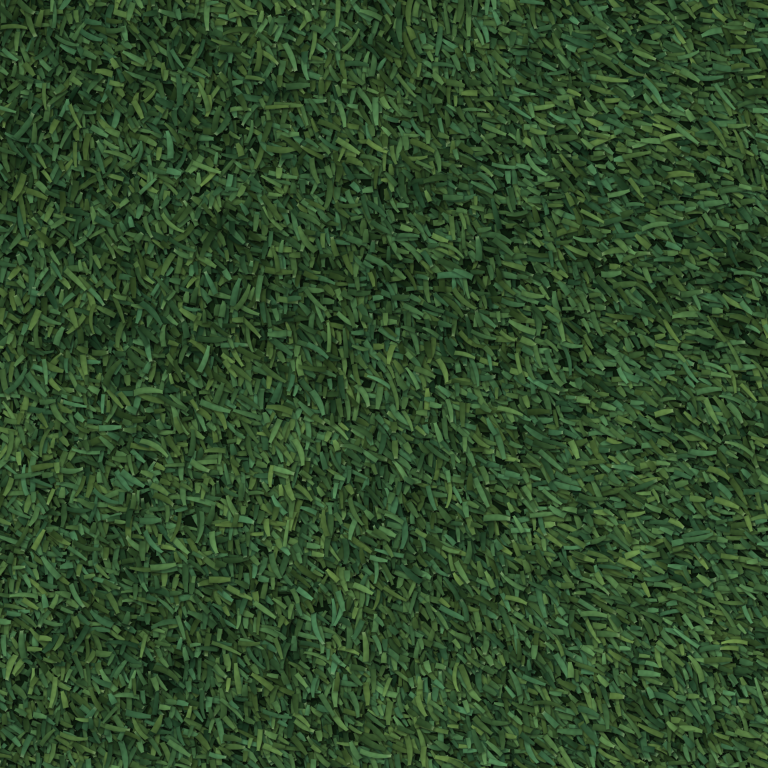
Reproduce this texture procedurally as a Shadertoy shader.

```glsl
const vec3 SHADE_GREEN = vec3(0.065, 0.135, 0.065);
const vec3 LIT_GREEN = vec3(0.365, 0.530, 0.315);
const vec3 TIP_GLINT = vec3(0.50, 0.60, 0.42);
const vec3 WARM_SHIFT = vec3(0.035, 0.004, -0.030);

const int LAYERS = 11;
const float CELL = 0.024;
const vec2 HALF_LENGTH = vec2(0.007, 0.021);
const vec2 HALF_WIDTH = vec2(0.0025, 0.0043);
const float MAX_BEND = 11.0;
const float EDGE_SOFTNESS = 0.0011;
const float SHADOW_REACH = 0.0032;
const float SHADOW_STRENGTH = 0.32;
const vec2 SHADOW_OFFSET = vec2(0.0008, -0.0012);
const float LEFT_ANGLE = -1.15;
const float RIGHT_ANGLE = -0.60;
const float LEFT_SPREAD = 2.5;
const float RIGHT_SPREAD = 1.5;
const float TONE_SPREAD = 0.58;
const float GLINT_SHARE = 0.13;

vec4 hash4(vec3 p) {
    vec4 h = fract(p.xyzx * vec4(0.1031, 0.1030, 0.0973, 0.1099));
    h += dot(h, h.wzxy + 33.33);
    return fract((h.xxyz + h.yzzw) * h.zywx);
}

vec2 gradientAt(vec2 lattice) {
    float a = 6.2832 * hash4(vec3(lattice, 7.0)).x;
    return vec2(cos(a), sin(a));
}

float gradientNoise(vec2 p) {
    vec2 i = floor(p), f = p - i;
    vec2 u = f * f * f * (f * (f * 6.0 - 15.0) + 10.0);
    vec2 e = vec2(1.0, 0.0);
    float low = mix(dot(gradientAt(i), f), dot(gradientAt(i + e), f - e), u.x);
    float high = mix(dot(gradientAt(i + e.yx), f - e.yx),
                     dot(gradientAt(i + e.xx), f - e.xx), u.x);
    return mix(low, high, u.y);
}

// Signed distance to a tapered strip running from root (-x) to tip (+x)
float bladeDistance(vec2 q, vec2 size) {
    float taper = 1.0 - 0.4 * smoothstep(0.0, 1.0, q.x / size.x);
    return max(abs(q.x) - size.x, abs(q.y) - size.y * taper);
}

// Paints one blade and its contact shadow over the turf below
void paintBlade(inout vec3 turf, vec2 offset, vec4 shape, vec4 look,
                float angle, float tone, float softness) {
    float c = cos(angle), s = sin(angle);
    mat2 toBlade = mat2(c, -s, s, c);
    vec2 size = vec2(mix(HALF_LENGTH.x, HALF_LENGTH.y, shape.w * shape.w),
                     mix(HALF_WIDTH.x, HALF_WIDTH.y, look.x));
    float bend = MAX_BEND * (2.0 * look.y - 1.0);

    vec2 q = toBlade * offset;
    q.y -= bend * q.x * q.x;
    vec2 qs = toBlade * (offset - SHADOW_OFFSET);
    qs.y -= bend * qs.x * qs.x;

    float shadow = 1.0 - smoothstep(-softness, SHADOW_REACH, bladeDistance(qs, size));
    turf *= 1.0 - SHADOW_STRENGTH * shadow;

    float along = clamp(q.x / size.x, -1.0, 1.0);
    float across = clamp(q.y / size.y, -1.0, 1.0);
    tone += TONE_SPREAD * (look.z - 0.5) + 0.09 * along + 0.06 * across;
    tone *= 1.0 - 0.13 * across * across;
    vec3 blade = mix(SHADE_GREEN, LIT_GREEN, clamp(tone, 0.0, 1.15));
    blade += WARM_SHIFT * (2.0 * look.w - 1.0) * (0.3 + tone);

    // Cut tips catch the light on a few blades
    float glint = step(1.0 - GLINT_SHARE, fract(look.w * 17.0 + look.x))
                * smoothstep(0.62, 1.0, along);
    blade = mix(blade, TIP_GLINT, 0.65 * glint);

    float cover = 1.0 - smoothstep(-softness, softness, bladeDistance(q, size));
    turf = mix(turf, blade, cover);
}

void mainImage(out vec4 fragColor, in vec2 fragCoord) {
    vec2 uv = fragCoord / iResolution.y;
    float softness = max(EDGE_SOFTNESS, 0.65 / iResolution.y);

    // Broad lean and brightness of the lawn
    float toRight = smoothstep(0.0, 0.9, uv.x + 0.25 * (0.5 - uv.y));
    float lean = mix(LEFT_ANGLE, RIGHT_ANGLE, toRight) + 0.7 * gradientNoise(uv * 3.0 + 4.0);
    float spread = mix(LEFT_SPREAD, RIGHT_SPREAD, toRight);
    float patches = 0.13 * gradientNoise(uv * 4.0) + 0.20 * gradientNoise(uv * 15.0 + 9.0);
    float lawnTone = patches + 0.07 * (uv.x - uv.y);

    vec3 turf = SHADE_GREEN * 0.8;
    for (int layer = 0; layer < LAYERS; layer++) {
        float depth = (float(layer) + 0.5) / float(LAYERS);
        vec2 grid = uv / CELL + float(layer) * vec2(0.618, 0.377);
        vec2 home = floor(grid);
        for (int y = -1; y <= 1; y++)
        for (int x = -1; x <= 1; x++) {
            vec2 cell = home + vec2(x, y);
            vec4 shape = hash4(vec3(cell + 11.0, float(layer) * 3.0 + 1.0));
            vec4 look = hash4(vec3(cell + 53.0, float(layer) * 5.0 + 2.0));
            float angle = lean + spread * (shape.z - 0.5);
            angle += 3.1416 * step(0.7, fract(shape.x * 13.0 + shape.y));
            float tone = 0.20 + 0.46 * depth + lawnTone;
            paintBlade(turf, (grid - cell - shape.xy) * CELL, shape, look, angle, tone, softness);
        }
    }

    // Fine mottling within the blades
    turf *= 1.0 + 0.12 * gradientNoise(uv * 170.0);
    fragColor = vec4(clamp(turf, 0.0, 1.0), 1.0);
}
```
